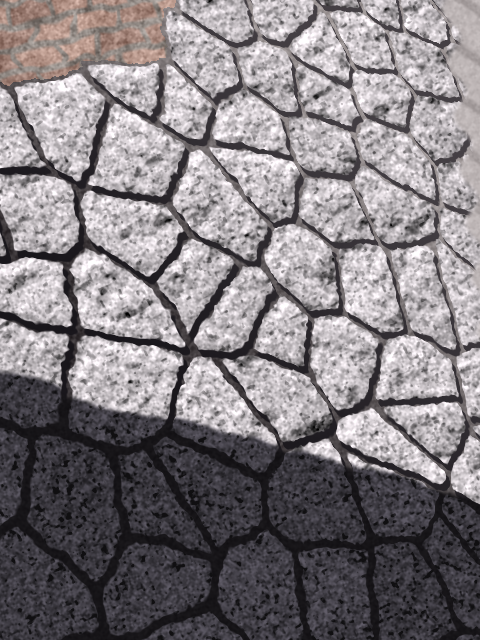
This texture is drawn by a Shadertoy shader. Its source:

```glsl
// Sunlit wall of rough granite stones with dark joints, a brick corner and a broad shadow below.

const vec2 RECESSION = vec2(0.32, 0.23);  // wall recedes to the upper right
const float DENSITY = 5.6;                // stones per canvas height at lower left

vec2 hash2(vec2 c) {
    vec3 a = fract(c.xyx * vec3(0.1031, 0.1030, 0.0973));
    a += dot(a, a.yzx + 33.33);
    return fract((a.xx + a.yz) * a.zy);
}

float noise(vec2 p) {
    vec2 i = floor(p), f = fract(p);
    f = f * f * (3.0 - 2.0 * f);
    return mix(mix(hash2(i).x, hash2(i + vec2(1, 0)).x, f.x),
               mix(hash2(i + vec2(0, 1)).x, hash2(i + vec2(1, 1)).x, f.x), f.y);
}

// Chipped surface relief
float relief(vec2 p) {
    float sum = 0.0, amp = 1.0;
    for (int i = 0; i < 4; i++) {
        p = mat2(1.6, 1.2, -1.2, 1.6) * p + 3.7;
        sum += amp * noise(p * 8.0);
        amp *= 0.58;
    }
    return sum;
}

// Angular Voronoi stones: x = distance to the joint, yz = stone centre on the canvas
vec3 stone(vec2 p) {
    vec2 q = DENSITY * p / (1.0 - dot(p, RECESSION)) + 20.0;
    q += 0.07 * (vec2(noise(q * 3.0), noise(q * 3.0 + 40.0)) - 0.5);
    q += 0.05 * (vec2(noise(q * 8.0), noise(q * 8.0 + 70.0)) - 0.5);
    q += 0.03 * (vec2(noise(q * 21.0), noise(q * 21.0 + 90.0)) - 0.5);
    vec2 cell = floor(q), f = fract(q), nearCell = vec2(0), toNear = vec2(9);
    for (int j = -1; j <= 1; j++)
    for (int i = -1; i <= 1; i++) {
        vec2 g = vec2(i, j);
        vec2 r = g + 0.06 + 0.88 * hash2(cell + g) - f;
        if (dot(r, r) < dot(toNear, toNear)) { toNear = r; nearCell = g; }
    }
    float sum = 0.0;
    for (int j = -2; j <= 2; j++)
    for (int i = -2; i <= 2; i++) {
        vec2 g = nearCell + vec2(i, j);
        vec2 r = g + 0.06 + 0.88 * hash2(cell + g) - f;
        vec2 gap = r - toNear;
        if (dot(gap, gap) > 0.0001)
            sum += exp(-42.0 * dot(0.5 * (r + toNear), normalize(gap)));
    }
    vec2 centre = q + toNear - 20.0;
    return vec3(-log(sum) / 42.0, centre / (DENSITY + dot(centre, RECESSION)));
}

// 1 where a stone was laid, 0 where the old brick shows
float isStone(vec2 c) {
    return c.x < 0.29 && c.y > 0.83 + 0.43 * c.x ? 0.0 : 1.0;
}

vec3 brickwork(vec2 p, float grain) {
    vec2 size = vec2(0.066, 0.036);
    vec2 b = mat2(0.98, -0.19, 0.19, 0.98) * p / size;
    b += 0.3 * (vec2(noise(p * 45.0), noise(p * 45.0 + 30.0)) - 0.5);
    b.x += 0.5 * mod(floor(b.y), 2.0);
    vec2 e = (0.5 - abs(fract(b) - 0.5)) * size;
    float face = smoothstep(0.002, 0.008, min(e.x, e.y));
    vec3 clay = mix(vec3(0.59, 0.47, 0.43), vec3(0.75, 0.62, 0.57), hash2(floor(b) + 60.0).x);
    return mix(vec3(0.55, 0.52, 0.50), clay, face) + 0.3 * (grain - 0.5) + 0.15 * (noise(p * 60.0) - 0.5);
}

void mainImage(out vec4 fragColor, in vec2 fragCoord) {
    vec2 p = fragCoord / iResolution.y;
    vec2 toSun = normalize(vec2(-0.5, 0.85));
    float nearness = 1.0 - dot(p, RECESSION);

    vec3 s = stone(p);
    vec3 sunward = stone(p + toSun * 0.016 * nearness);
    float laid = isStone(s.yz);
    float mask = smoothstep(0.035, 0.058, s.x) * laid;
    float sunBlocked = smoothstep(0.025, 0.05, sunward.x) * isStone(sunward.yz);
    vec2 id = hash2(floor(s.yz * 900.0 + 0.5));

    // Granite: relief lighting, shaded chips, fine grain and dark mica specks
    vec2 g = mat2(0.83, 0.56, -0.56, 0.83) * p;
    vec2 h = mat2(0.42, 0.91, -0.91, 0.42) * p;
    float bump = relief(p);
    float slope = bump - relief(p + toSun * 0.006);
    float bevel = smoothstep(0.03, 0.17, s.x) - smoothstep(0.03, 0.17, sunward.x);
    float grain = 0.55 * noise(g * 290.0 + 50.0) + 0.45 * noise(h * 170.0 + 90.0);
    float speck = smoothstep(0.58, 0.85, 0.6 * noise(h * 210.0 + 31.0) + 0.4 * noise(g * 120.0 + 70.0));
    float chip = smoothstep(0.07, 0.2, -slope);
    float tone = 0.775 + 0.65 * slope - 0.22 * chip + 0.13 * bevel
               + 0.46 * (grain - 0.5) + 0.08 * (id.x - 0.5);

    // Joints: mortar grows paler to the upper right
    float pale = smoothstep(0.6, 1.5, p.x + p.y);
    vec3 mortar = mix(vec3(0.22, 0.20, 0.21), vec3(0.62, 0.59, 0.59), pale) + 0.2 * (grain - 0.5);
    vec3 jointShade = mix(vec3(0.09, 0.08, 0.10), vec3(0.25, 0.23, 0.25), pale);
    vec3 ground = mix(brickwork(p, grain), mortar, laid);
    ground = mix(ground, jointShade, sunBlocked * mix(0.8, 0.95, laid));
    vec3 lit = mix(ground, (tone - 0.28 * speck) * vec3(1.01, 0.98, 1.0), mask);

    // Smooth pale blocks along the far right edge
    float side = smoothstep(-0.006, 0.008, p.x - 0.70 - 0.11 * (1.0 - p.y) - 0.012 * sin(p.y * 75.0));
    float course = smoothstep(0.05, 0.16, abs(fract(p.y * 13.0 + p.x * 9.0) - 0.5));
    lit = mix(lit, vec3(0.64, 0.61, 0.61) + 0.1 * course + 0.12 * (grain - 0.5), side);

    // Broad shadow, its edge broken by the relief
    float shadeTone = 0.99 + 0.5 * slope + 1.1 * (grain - 0.5) + 0.2 * (id.x - 0.5) - 0.75 * speck;
    vec3 shadeStone = vec3(0.25, 0.24, 0.27) * max(shadeTone, 0.25);
    vec3 shade = mix(vec3(0.085, 0.078, 0.09) + 0.05 * (grain - 0.5), shadeStone, mask);
    float edge = p.y - 0.405 + 0.25 * p.x + 0.012 * (bump - 1.0) + 0.03 * (id.y - 0.5) * mask;
    vec3 color = mix(shade, lit, smoothstep(-0.005, 0.006, edge));

    fragColor = vec4(clamp(color, 0.0, 1.0), 1.0);
}
```
